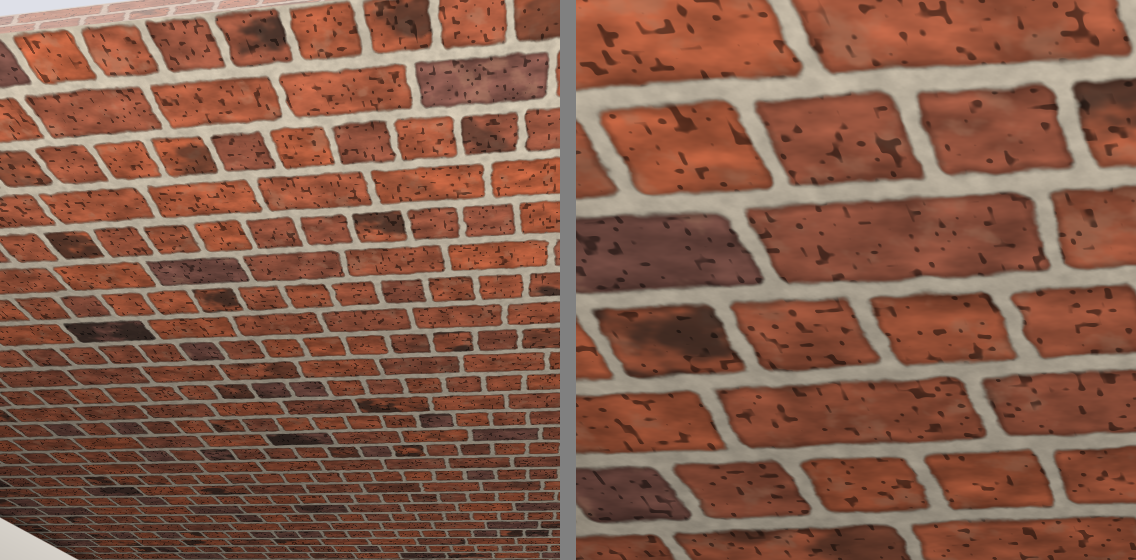
Left: the whole. Right: its middle third, enlarged.
This texture is drawn by a Shadertoy shader. Its source:

```glsl
// Underside of a brick vault in English bond, receding towards the bottom.
// A projective map turns the canvas into (header widths, courses); each brick
// is a rough rounded box with hashed tone, scorching, grain and pits.

float hash(vec2 p) {
    vec3 q = fract(p.xyx * vec3(0.1031, 0.1030, 0.0973));
    q += dot(q, q.yzx + 33.33);
    return fract((q.x + q.y) * q.z);
}

float noise(vec2 p) {
    vec2 i = floor(p), f = fract(p);
    f = f * f * (3.0 - 2.0 * f);
    return mix(mix(hash(i), hash(i + vec2(1, 0)), f.x),
               mix(hash(i + vec2(0, 1)), hash(i + vec2(1, 1)), f.x), f.y);
}

float fbm(vec2 p) {
    float sum = 0.0, amp = 0.53;
    for (int i = 0; i < 4; i++) {
        sum += amp * noise(p);
        p = mat2(1.6, 1.2, -1.2, 1.6) * p + 17.3;
        amp *= 0.5;
    }
    return sum;
}

// Colour of the bond at q = (header widths, courses); px is the pixel footprint.
vec3 brickwork(vec2 q, vec2 px) {
    // Wavering, chipped edges
    vec2 w = q + 0.09 * (vec2(fbm(q * 5.0), fbm(q * 5.0 + 40.0)) - 0.5);

    // Odd courses are headers, even ones stretchers shifted by turns
    float row = floor(w.y);
    float len = 2.0 - mod(row, 2.0);
    float shift = (len - 1.0) * (0.54 + 0.5 * row)
                + 0.2 * (hash(vec2(row, 7.0)) - 0.5);
    float along = (w.x - shift) / len;
    vec2 id = vec2(floor(along), row);
    float tone = hash(id + 3.7), burn = hash(id + 61.2);

    // Rounded box distance
    vec2 c = (vec2(fract(along), fract(w.y)) - 0.5) * vec2(len, 0.65);
    vec2 d = abs(c) - vec2(0.5 * len, 0.325) + 0.12 + 0.018 * hash(id + 19.0);
    float dist = length(max(d, 0.0)) + min(max(d.x, d.y), 0.0) - 0.06;
    float aa = 0.012 + 0.5 * max(px.x, 0.65 * px.y);
    float face = 1.0 - smoothstep(-aa, aa, dist);

    // Fired clay: orange to brown, a few purplish, some scorched
    vec2 g = q + 9.0 * id;
    vec3 clay = mix(vec3(0.70, 0.36, 0.235), vec3(0.54, 0.315, 0.25), tone);
    clay = mix(clay, vec3(0.46, 0.31, 0.28), 0.8 * step(0.85, tone));
    clay *= 0.68 + 0.62 * fbm(g * vec2(3.0, 5.0));
    clay = mix(clay, vec3(0.68, 0.50, 0.40),
               0.4 * smoothstep(0.55, 0.8, fbm(g * 4.0 + 8.0)));
    float scorch = smoothstep(0.42, 0.62, fbm(g * vec2(1.6, 2.2) + 30.0));
    clay = mix(clay, vec3(0.20, 0.16, 0.14), 0.8 * scorch * smoothstep(0.72, 0.95, burn));
    clay *= 1.0 - 0.45 * smoothstep(0.74, 0.9, noise(g * vec2(17.0, 13.0)));
    clay *= 1.0 - 0.22 * smoothstep(-0.06, 0.0, dist);

    // Sandy mortar with a thin contact shadow
    vec3 mortar = vec3(0.76, 0.715, 0.64) * (0.88 + 0.22 * fbm(q * 9.0));
    mortar *= 1.0 - 0.22 * (1.0 - smoothstep(0.0, 0.03, dist));
    return mix(mortar, clay, face);
}

void mainImage(out vec4 fragColor, in vec2 fragCoord) {
    vec2 p = fragCoord / iResolution.xy;
    p.y = 1.0 - p.y;
    float pixel = 1.0 / iResolution.y;

    // Perspective of the vault
    float depth = 1.3945 + 0.04 * p.x - p.y;
    vec2 q = vec2(10.3 * (p.x - 0.9505) / depth + 0.215,
                  11.87 * (p.y - 0.1667 + 0.0886 * p.x) / depth);
    vec2 px = fwidth(q);
    vec3 col = brickwork(q, px);

    // Light fades towards the far end, most of all on the left
    float far = smoothstep(0.15, 1.0, p.y);
    col *= mix(1.06, 0.67, far) * (1.0 - 0.22 * far * (1.0 - p.x));
    col *= 0.96 + 0.08 * fbm(p * 6.0);

    // Sunlit front face above the vault's edge
    float skyLine = p.y - 0.029 + 0.12 * p.x;
    vec2 f = vec2(13.0 * p.x + 4.0 * p.y, 55.0 * skyLine);
    vec3 front = mix(brickwork(f, vec2(13.0, 55.0) * pixel), vec3(0.94, 0.85, 0.82), 0.6);
    col = mix(front, col, smoothstep(-px.y, px.y, q.y + 0.95));

    // Pale openings: sky at the top, wall at the bottom left
    col = mix(vec3(0.87, 0.88, 0.91), col, smoothstep(-pixel, pixel, skyLine));
    float wall = p.y - 0.924 - 0.54 * p.x;
    col *= 1.0 - 0.3 * smoothstep(-0.03, 0.0, wall);
    col = mix(col, vec3(0.84, 0.82, 0.79) - 0.5 * max(wall, 0.0),
              smoothstep(-pixel, pixel, wall));

    fragColor = vec4(col, 1.0);
}
```
